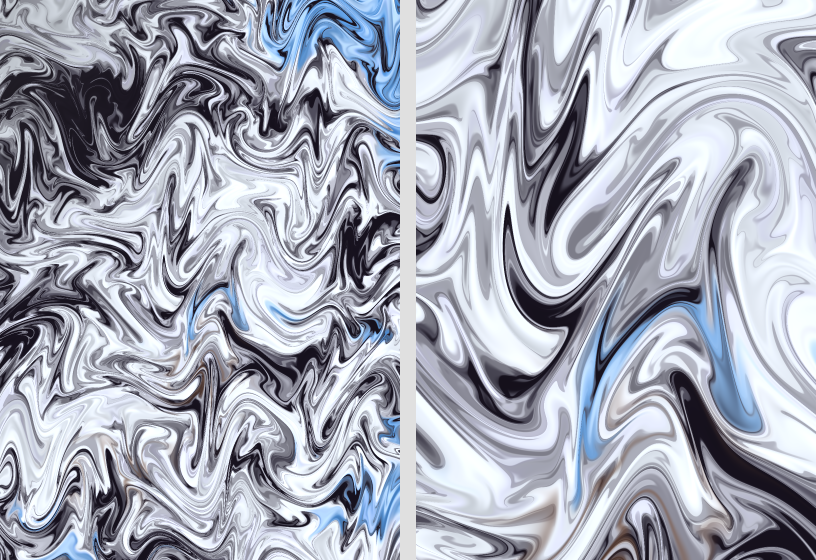
Left: the whole. Right: its middle third, enlarged.
Give the GLSL for this texture, as a Shadertoy shader.

```glsl
const vec3 INK = vec3(0.09, 0.07, 0.12);
const vec3 SLATE = vec3(0.31, 0.30, 0.36);
const vec3 ASH = vec3(0.51, 0.51, 0.56);
const vec3 SILVER = vec3(0.70, 0.71, 0.76);
const vec3 PEARL = vec3(0.90, 0.93, 0.97);
const vec3 AZURE = vec3(0.24, 0.54, 0.86);
const vec3 SKY = vec3(0.66, 0.80, 0.96);
const vec3 RUST = vec3(0.44, 0.31, 0.24);

float hash(vec2 cell) {
    vec3 h = fract(cell.xyx * vec3(0.1031, 0.1030, 0.0973));
    h += dot(h, h.yzx + 33.33);
    return fract((h.x + h.y) * h.z);
}

float noise(vec2 p) {
    vec2 i = floor(p), f = fract(p);
    f = f * f * (3.0 - 2.0 * f);
    float low = mix(hash(i), hash(i + vec2(1, 0)), f.x);
    float high = mix(hash(i + vec2(0, 1)), hash(i + vec2(1, 1)), f.x);
    return mix(low, high, f.y);
}

float blob(vec2 p, vec2 center, vec2 radius) {
    vec2 d = (p - center) / radius;
    return exp(-dot(d, d));
}

// Layered sine shears fold the paint like a poured liquid
vec2 pour(vec2 p, float frequency, float strength) {
    for (int i = 0; i < 9; i++) {
        float k = float(i);
        float angle = k * 2.4 + 0.3;
        vec2 dir = vec2(cos(angle), sin(angle));
        float phase = 5.0 * noise(p * frequency * 0.13 + k * 7.3) + k * 1.7;
        float wave = sin(frequency * dot(dir, p) + phase);
        p += vec2(-dir.y, dir.x) * wave * strength / frequency;
        frequency *= 1.31;
    }
    return p;
}

float vein(float field, float level, float width) {
    return 1.0 - smoothstep(0.0, width, abs(field - level));
}

vec3 layer(vec3 below, vec3 above, float tone, float level) {
    return mix(below, above, smoothstep(level - 0.05, level + 0.05, tone));
}

// Pigments stacked at levels set by their share of the area
vec3 pigment(float tone) {
    vec3 color = layer(INK, SLATE, tone, 0.11);
    color = layer(color, ASH, tone, 0.25);
    color = layer(color, SILVER, tone, 0.43);
    return layer(color, PEARL, tone, 0.67);
}

// Positive where pale paint gathers, negative where dark paint pools
float regionTone(vec2 p) {
    float pale = blob(p, vec2(0.63, 0.80), vec2(0.14, 0.22))
               + blob(p, vec2(0.65, 0.10), vec2(0.18, 0.16))
               + blob(p, vec2(0.05, 0.10), vec2(0.12, 0.12))
               + 0.6 * blob(p, vec2(0.37, 0.46), vec2(0.10, 0.16));
    float dark = blob(p, vec2(0.24, 0.84), vec2(0.16, 0.12))
               + blob(p, vec2(0.26, 0.57), vec2(0.13, 0.08))
               + blob(p, vec2(0.57, 0.59), vec2(0.09, 0.14))
               + blob(p, vec2(0.36, 0.10), vec2(0.11, 0.12))
               + 0.7 * blob(p, vec2(0.08, 0.36), vec2(0.12, 0.06));
    return 0.06 * pale - 0.08 * dark;
}

float regionBlue(vec2 p) {
    return blob(p, vec2(0.61, 0.97), vec2(0.15, 0.09))
         + 0.7 * blob(p, vec2(0.72, 0.80), vec2(0.06, 0.20))
         + 0.6 * blob(p, vec2(0.70, 0.40), vec2(0.07, 0.03))
         + 0.65 * blob(p, vec2(0.62, 0.12), vec2(0.15, 0.13))
         + 0.6 * blob(p, vec2(0.15, 0.05), vec2(0.13, 0.08))
         + 0.4 * blob(p, vec2(0.42, 0.42), vec2(0.14, 0.10));
}

vec3 paint(vec2 p) {
    vec2 q = pour(p + 2.0, 24.0, 1.1);
    float pool = noise(q * vec2(9.0, 14.0) + 3.1);
    float band = noise(q * vec2(16.0, 54.0) + 17.0);
    float thread = noise(q * vec2(32.0, 125.0) + 41.0);

    // Broad pools cut by bands and thin pale or dark threads
    float mixture = 0.38 * pool + 0.34 * band + 0.28 * thread;
    float tone = smoothstep(0.19, 0.78, mixture + regionTone(p));
    tone += 0.36 * vein(band, 0.60, 0.07) - 0.20 * vein(band, 0.36, 0.06);
    tone += 0.22 * vein(thread, 0.66, 0.10) - 0.22 * vein(thread, 0.40, 0.10);
    vec3 color = pigment(tone);

    // The upper left dries to a duller grey
    float dull = blob(p, vec2(0.0, 0.95), vec2(0.28, 0.35));
    color = mix(color, color * 0.72 + 0.07, dull);

    // Blue, lilac and rust stains follow the folded bands
    float stain = noise(q * vec2(14.0, 30.0) + 63.0);
    float blue = smoothstep(0.62, 0.80, regionBlue(p) + 0.9 * (stain - 0.35));
    vec3 blueShade = mix(AZURE, SKY, smoothstep(0.25, 0.75, 0.5 * thread + 0.5 * band));
    color = mix(color, blueShade, blue * smoothstep(0.05, 0.4, tone) * 0.9);
    float lilac = vein(stain, 0.62, 0.12) * smoothstep(0.4, 0.7, tone);
    color += lilac * vec3(-0.02, -0.03, 0.01);
    float warm = blob(p, vec2(0.36, 0.33), vec2(0.07, 0.10))
               + blob(p, vec2(0.20, 0.16), vec2(0.10, 0.06));
    color = mix(color, RUST, warm * vein(stain, 0.42, 0.10) * 0.7);

    // Fine streaks inside each colour
    return color * (1.0 + 0.26 * (thread - 0.5));
}

void mainImage(out vec4 fragColor, in vec2 fragCoord) {
    const int SAMPLES = 3;
    vec3 total = vec3(0.0);
    for (int y = 0; y < SAMPLES; y++) {
        for (int x = 0; x < SAMPLES; x++) {
            vec2 offset = (vec2(x, y) + 0.5) / float(SAMPLES) - 0.5;
            total += paint((fragCoord + offset) / iResolution.y);
        }
    }
    vec3 color = total / float(SAMPLES * SAMPLES);
    fragColor = vec4(clamp(color, 0.0, 1.0), 1.0);
}
```
